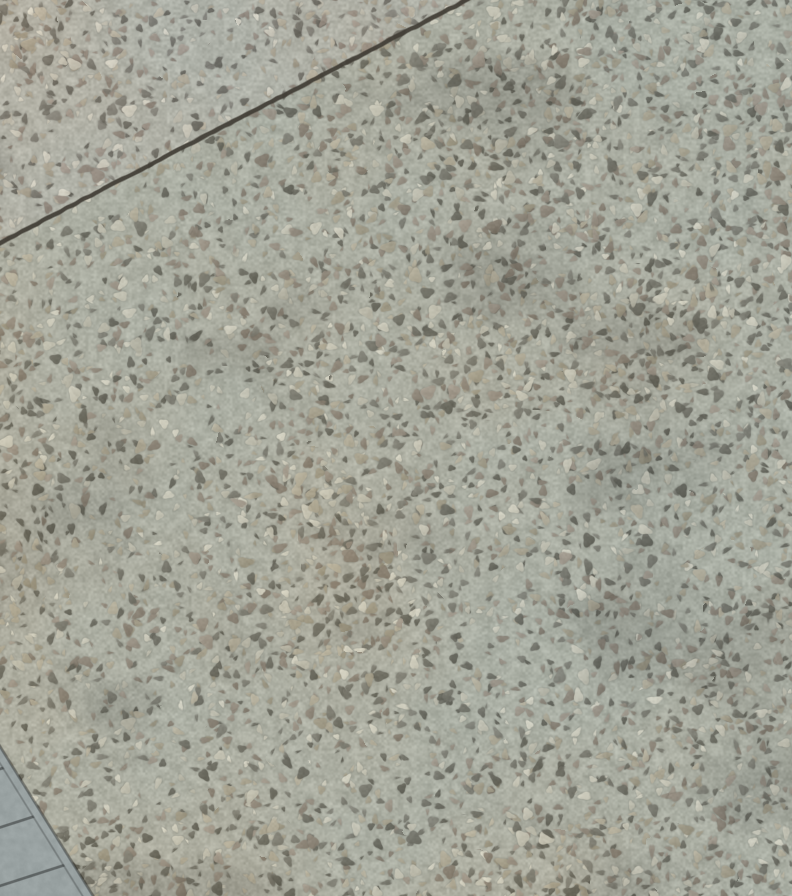
Write a Shadertoy shader that draws this texture.

```glsl
// Exposed aggregate concrete with a dark slab joint and a corner of grey paving.

float hash(vec2 p) {
    return fract(sin(dot(p, vec2(127.1, 311.7))) * 43758.5453);
}

vec2 hash2(vec2 p) {
    return vec2(hash(p), hash(p + 57.3));
}

float noise(vec2 p) {
    vec2 i = floor(p), f = fract(p);
    f = f * f * (3.0 - 2.0 * f);
    return mix(mix(hash(i), hash(i + vec2(1, 0)), f.x),
               mix(hash(i + vec2(0, 1)), hash(i + vec2(1, 1)), f.x), f.y);
}

float fbm(vec2 p) {
    float sum = 0.0, gain = 0.5;
    for (int i = 0; i < 4; i++) {
        sum += gain * noise(p);
        p = mat2(1.6, 1.2, -1.2, 1.6) * p + 9.7;
        gain *= 0.5;
    }
    return sum / 0.9375;
}

// Signed distance to the line through a and b, positive on its left side.
float lineSide(vec2 p, vec2 a, vec2 b) {
    vec2 d = normalize(b - a);
    return dot(p - a, vec2(-d.y, d.x));
}

vec3 stoneColor(float pick, float shade) {
    vec3 dark = vec3(0.42, 0.425, 0.395);
    vec3 brown = vec3(0.545, 0.52, 0.48);
    vec3 tan_ = vec3(0.63, 0.615, 0.55);
    vec3 pale = vec3(0.745, 0.745, 0.695);
    vec3 c = pick < 0.34 ? dark : pick < 0.60 ? brown : pick < 0.82 ? tan_ : pale;
    return c + (shade - 0.5) * 0.13;
}

// Lays one scattered layer of rounded, angular stones over the ground.
vec3 stones(vec3 ground, vec2 p, float cell, float density, float warmth, float seed) {
    vec2 id = floor(p / cell);
    for (int y = -1; y <= 1; y++)
    for (int x = -1; x <= 1; x++) {
        vec2 n = id + vec2(x, y);
        vec2 h = hash2(n + seed), k = hash2(n + seed + 13.7);
        if (hash(n + seed + 31.1) > density) continue;

        vec2 q = p - (n + 0.1 + 0.8 * h) * cell;
        float angle = 0.9 + (k.x - 0.5) * 3.0;
        float c = cos(angle), s = sin(angle);
        q = mat2(c, -s, s, c) * q;
        float size = cell * mix(0.22, 0.47, k.y);
        vec2 radius = size * vec2(1.0, mix(0.42, 0.85, h.y));
        vec2 u = q / radius;
        float wobble = 1.0 + 0.17 * sin(3.0 * atan(u.y, u.x) + 6.28 * h.x);
        float d = (length(u) - wobble) * radius.y;

        // Soft contact shadow, then the stone with a lighter upper face.
        float shadow = smoothstep(0.0022, -0.0005, d);
        ground *= 1.0 - 0.07 * shadow;
        float pick = fract(k.x * 7.3 + h.y * 3.1);
        vec3 stone = stoneColor(pick, hash(n + seed + 71.9));
        stone += vec3(0.025, 0.008, -0.015) * warmth;
        stone += 0.03 * clamp(dot(p / cell - n - 0.1 - 0.8 * h, vec2(-1.5, 2.0)), -1.0, 1.0);
        ground = mix(ground, stone, 0.9 * smoothstep(0.0010, -0.0010, d));
    }
    return ground;
}

vec3 paving(vec2 p, float inside) {
    vec3 c = vec3(0.60, 0.635, 0.635) + 0.07 * (fbm(p * 150.0) - 0.5);
    float along = dot(p, normalize(vec2(0.104, -0.167)));
    float row = fract((along + 0.117 + 0.25 * inside) / 0.064);
    float gap = min(row, 1.0 - row) * 0.064;
    c *= 1.0 - 0.38 * smoothstep(0.0025, 0.0006, gap) * smoothstep(0.008, 0.011, inside);
    return c * (1.0 - 0.22 * smoothstep(0.002, 0.0, abs(inside - 0.010)));
}

void mainImage(out vec4 fragColor, in vec2 fragCoord) {
    vec2 p = fragCoord / iResolution.y;
    float aa = 1.0 / iResolution.y;
    float patches = fbm(p * 5.0 + 3.0);
    float joint = lineSide(p, vec2(0.0, 0.729), vec2(0.521, 1.0));
    float upperSlab = smoothstep(-aa, aa, joint);
    float warmth = clamp(1.1 - 1.0 * p.x - 0.5 * p.y + (patches - 0.5) * 1.6, 0.0, 1.0);

    // Cement ground with broad stains and fine grit.
    vec3 col = mix(vec3(0.645, 0.665, 0.625), vec3(0.665, 0.66, 0.605), warmth);
    col += 0.09 * (fbm(p * 90.0) - 0.5) + 0.07 * (noise(p * 330.0) - 0.5);

    float density = clamp(0.62 + 0.7 * (patches - 0.5), 0.35, 0.9);
    col = stones(col, p, 0.0100, density * 0.65, warmth, 5.0);
    col = stones(col, p + 0.37, 0.0145, density * 0.70, warmth, 23.0);
    col = stones(col, p + 0.71, 0.0185, density * 0.58, warmth, 41.0);
    col *= 1.035 - 0.10 * smoothstep(0.48, 0.75, fbm(p * vec2(7.0, 10.0) + 21.0));
    col += upperSlab * vec3(0.018, 0.010, 0.016);
    col += 0.035 * (noise(p * 410.0 + 8.0) - 0.5);

    // Dark joint between the slabs, slightly ragged.
    float ragged = joint + 0.0012 * (noise(p * 120.0) - 0.5);
    float jointMask = smoothstep(0.0036, 0.0013, abs(ragged));
    col = mix(col, vec3(0.25, 0.235, 0.205), 0.92 * jointMask);

    // Paving in the lower left corner.
    float inside = -lineSide(p, vec2(0.104, 0.0), vec2(0.0, 0.167));
    inside = -inside;
    col = mix(col, paving(p, inside), smoothstep(-aa, aa, inside));
    col *= 1.0 - 0.35 * smoothstep(0.0025, 0.0005, abs(inside));

    fragColor = vec4(clamp(col, 0.0, 1.0), 1.0);
}
```
